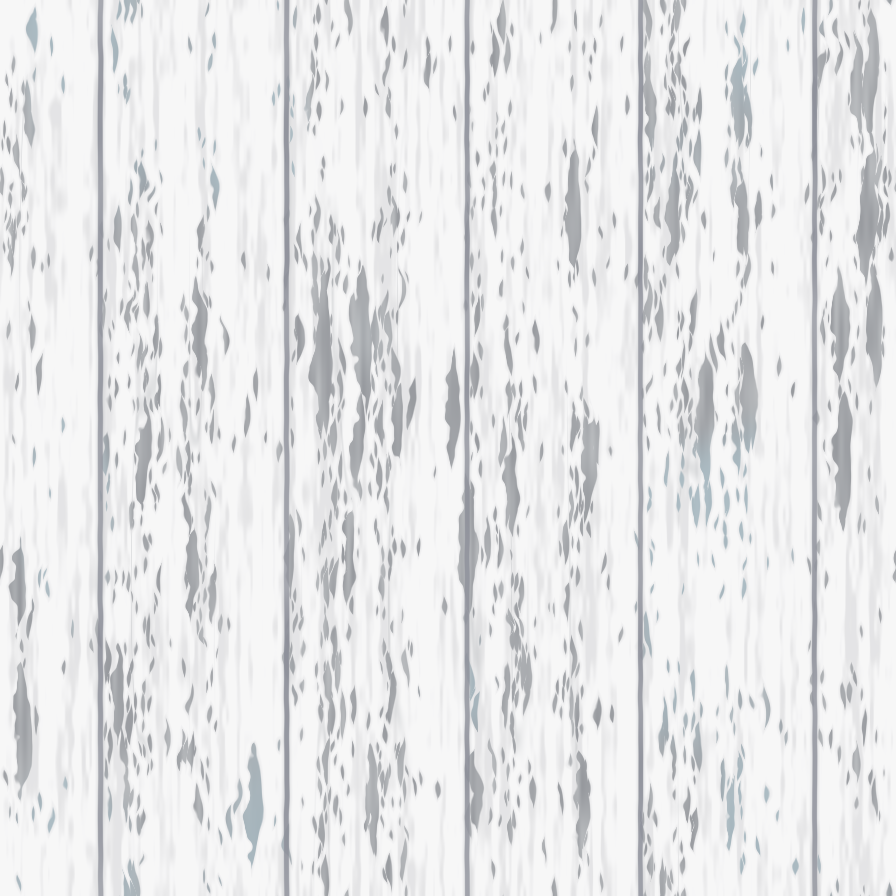
Reproduce this texture procedurally as a WebGL 1 fragment shader.

```glsl
precision highp float;
// Whitewashed vertical planks: five boards across with dark seams.
// Jittered cellular flakes at three scales expose grey and pale blue wood;
// a wear field gathers them into ragged columns. Every layer wraps.
uniform vec2 u_resolution;

const float TAU = 6.28319;
const float PLANKS = 5.0;
const vec3 PAINT = vec3(0.968, 0.968, 0.97);
const vec3 PAINT_SHADE = vec3(0.895, 0.895, 0.9);
const vec3 WOOD_DARK = vec3(0.56, 0.57, 0.59);
const vec3 WOOD_LIGHT = vec3(0.74, 0.75, 0.76);
const vec3 WOOD_BLUE = vec3(0.67, 0.75, 0.785);
const vec3 SEAM = vec3(0.55, 0.56, 0.6);

float hash(vec2 p) {
  return fract(sin(dot(p, vec2(127.1, 311.7))) * 43758.5);
}

// Value noise with a whole number of cells per canvas.
float noise(vec2 uv, vec2 cells) {
  vec2 p = uv * cells;
  vec2 i = floor(p);
  vec2 f = fract(p);
  f *= f * (3.0 - 2.0 * f);
  vec2 a = mod(i, cells);
  vec2 b = mod(i + 1.0, cells);
  return mix(mix(hash(a), hash(vec2(b.x, a.y)), f.x),
             mix(hash(vec2(a.x, b.y)), hash(b), f.x), f.y);
}

// Whole part is the board number, fraction the place across it.
float plankCoord(float x) {
  return (x - 0.1155 - 0.0065 * cos(TAU * (x - 0.45))) * PLANKS;
}

float band(float x, float centre, float width) {
  float d = (x - centre) / width;
  return exp(-d * d);
}

// Two wandering worn columns per board, plus the strip beside the seam.
float wear(vec2 uv) {
  float t = plankCoord(uv.x);
  float id = mod(floor(t), PLANKS);
  float across = fract(t);
  float r = hash(vec2(id, 3.7));
  float s = hash(vec2(id, 9.2));
  float drift = 0.035 * sin(TAU * (uv.y + r)) + 0.02 * sin(TAU * (3.0 * uv.y + s));
  float columns = max(band(across + drift, 0.19 + 0.1 * r, 0.1),
                      0.85 * band(across - drift, 0.53 + 0.12 * s, 0.085));
  columns = max(columns, 0.9 * band(across, 0.04, 0.05));
  float patches = smoothstep(0.15, 0.7, noise(uv, vec2(10.0, 6.0)));
  return 0.05 + columns * mix(0.25, 1.0, patches);
}

// Depth inside the nearest spindle-shaped flake, in canvas units.
float flakes(vec2 uv, vec2 cells, float amount, float seed) {
  vec2 p = uv * cells;
  float depth = -1.0;
  for (int j = -1; j <= 1; j++) {
    for (int i = -1; i <= 1; i++) {
      vec2 cell = floor(p) + vec2(float(i), float(j));
      vec2 id = mod(cell, cells) + seed;
      vec2 jitter = vec2(hash(id), hash(id + 17.3)) - 0.5;
      vec2 centre = cell + 0.5 + 0.8 * jitter;
      float present = step(hash(id + 41.9), amount * wear(centre / cells));
      vec2 size = vec2(0.28, 0.62) * (0.45 + 0.55 * hash(id + 73.1));
      vec2 d = p - centre;
      d.x += 0.25 * jitter.x * d.y;
      vec2 q = abs(d) / size;
      float inside = (1.0 - q.x - q.y * q.y) * size.x / cells.x;
      depth = max(depth, mix(-1.0, inside, present));
    }
  }
  return depth;
}

float cover(float depth, float soft) {
  return smoothstep(-soft, soft, depth);
}

void main() {
  vec2 uv = gl_FragCoord.xy / u_resolution;
  float soft = max(0.0009, 0.8 / u_resolution.x);

  // Painted surface with long fine grain and faint hairline cracks.
  float grain = 0.6 * noise(uv, vec2(150.0, 7.0)) + 0.4 * noise(uv, vec2(256.0, 40.0));
  float worn = wear(uv);
  vec3 color = mix(PAINT, PAINT_SHADE, smoothstep(0.5, 0.85, grain + 0.12 * worn));
  float hairline = 1.0 - smoothstep(0.0, 0.05, abs(noise(uv, vec2(64.0, 3.0)) - 0.5));
  color = mix(color, WOOD_LIGHT, 0.4 * hairline * smoothstep(0.3, 0.9, worn));

  // Ragged flakes, large to small.
  float ragged = noise(uv, vec2(130.0, 90.0)) - 0.5;
  float wobble = noise(uv, vec2(40.0, 34.0)) - 0.5;
  vec2 bent = uv + vec2(0.008 * wobble + 0.003 * ragged, 0.0);
  float large = flakes(bent, vec2(26.0, 7.0), 0.5, 5.0) + 0.005 * ragged;
  float medium = flakes(bent, vec2(70.0, 22.0), 0.62, 31.0) + 0.0022 * ragged;
  float small = flakes(bent, vec2(120.0, 52.0), 0.6, 57.0) + 0.001 * ragged;
  float depth = max(large, max(medium, small));

  // Bare wood: streaked grey, with occasional blue remains.
  float streak = noise(uv, vec2(180.0, 16.0));
  vec3 wood = mix(WOOD_DARK, WOOD_LIGHT, 0.15 + 0.75 * streak);
  float blue = smoothstep(0.55, 0.8, noise(uv + 0.37, vec2(9.0, 5.0)));
  wood = mix(wood, WOOD_BLUE, 0.75 * blue);
  color = mix(color, PAINT_SHADE, 0.5 * cover(depth + 0.002, 0.0015));
  color = mix(color, wood, cover(depth, soft));

  // Narrow seams with a soft shadow and uneven darkness.
  float t = plankCoord(uv.x + 0.0012 * (noise(uv, vec2(5.0, 45.0)) - 0.5));
  float gap = abs(fract(t + 0.5) - 0.5) / PLANKS;
  float dark = mix(0.65, 1.0, noise(uv, vec2(5.0, 14.0)));
  color = mix(color, WOOD_LIGHT, 0.35 * (1.0 - smoothstep(0.002, 0.007, gap)));
  color = mix(color, SEAM, dark * cover(0.0027 - gap, soft));
  gl_FragColor = vec4(color, 1.0);
}
```
